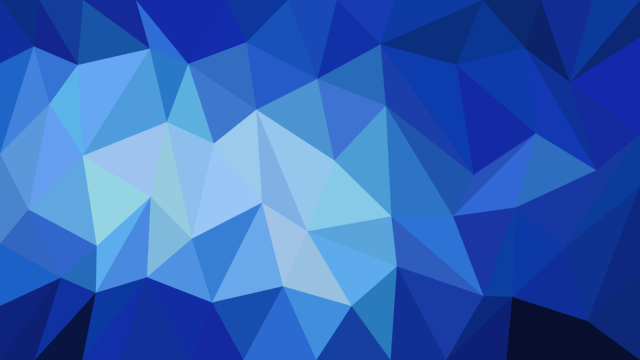
Write a WebGL 2 fragment shader that draws this background.

```glsl
#version 300 es
precision highp float;
// Low-poly mesh of flat blue triangles: pale glow left of centre, navy corners.

#define MESH vec2(11.0, 5.0)     // cells across and up
#define JITTER vec2(0.32, 0.27)  // random vertex shift in cells
#define STAGGER vec2(0.14, 0.20) // alternating shift; sum with JITTER below 0.5
#define SWELL 0.12               // how much larger the middle cells are
#define SKEW 0.16                // how much wider cells get to the right
#define TONE_SPREAD 0.25         // tone difference between neighbours
#define HUE_SPREAD 0.09          // drift between violet and teal
#define EDGE_PIXELS 1.2          // edge smoothing width
#define SEED 17.0

uniform vec2 u_resolution;
out vec4 fragColor;

const float TAU = 6.28319;

vec3 hash3(vec2 p) {
    vec3 q = fract((p.xyx + SEED) * vec3(0.1031, 0.1030, 0.0973));
    q += dot(q, q.yxz + 33.33);
    return fract((q.xxy + q.yzz) * q.zyx);
}

float cross2(vec2 a, vec2 b) { return a.x * b.y - a.y * b.x; }

float area(vec2 a, vec2 b, vec2 c) { return cross2(b - a, c - a); }

// Scattered zigzag vertex; border vertices slide along the border only.
vec2 meshVertex(vec2 id, float aspect) {
    vec2 inner = step(0.5, id) * step(id, MESH - 0.5);
    vec2 zigzag = 2.0 * mod(id.yx, 2.0) - 1.0;
    vec2 shift = STAGGER * zigzag + JITTER * (2.0 * hash3(id).xy - 1.0);
    vec2 uv = (id + shift * inner) / MESH;
    uv -= SWELL * sin(TAU * uv) / TAU;
    uv.x -= SKEW * uv.x * (1.0 - uv.x);
    return uv * vec2(aspect, 1.0);
}

// Signed distance to an edge line, positive inside (counterclockwise).
float edgeSide(vec2 p, vec2 a, vec2 b) { return cross2(normalize(b - a), p - a); }

float triangleInside(vec2 p, vec2 a, vec2 b, vec2 c) {
    return min(edgeSide(p, a, b), min(edgeSide(p, b, c), edgeSide(p, c, a)));
}

float glow(vec2 uv, vec2 centre, vec2 radius) {
    vec2 d = (uv - centre) / radius;
    return exp(-dot(d, d));
}

// Large-scale light over the canvas, 0 dark to 1 pale.
float toneField(vec2 uv) {
    float tone = 0.23
        + 0.73 * glow(uv, vec2(0.19, 0.55), vec2(0.26, 0.33))
        + 0.60 * glow(uv, vec2(0.52, 0.33), vec2(0.17, 0.36))
        + 0.20 * glow(uv, vec2(0.85, 0.47), vec2(0.20, 0.18));
    vec2 side = abs(2.0 * uv - 1.0);
    float corner = side.x * side.y;
    tone -= 0.25 * corner * corner;
    return tone - 0.14 * (1.0 - smoothstep(0.04, 0.22, uv.y));
}

vec3 palette(float t) {
    vec3 col = vec3(0.03, 0.06, 0.18);
    col = mix(col, vec3(0.05, 0.14, 0.46), smoothstep(0.00, 0.08, t));
    col = mix(col, vec3(0.06, 0.20, 0.64), smoothstep(0.09, 0.24, t));
    col = mix(col, vec3(0.18, 0.44, 0.80), smoothstep(0.29, 0.52, t));
    col = mix(col, vec3(0.37, 0.66, 0.90), smoothstep(0.58, 0.76, t));
    col = mix(col, vec3(0.60, 0.80, 0.92), smoothstep(0.78, 0.92, t));
    return mix(col, vec3(0.75, 0.82, 0.88), smoothstep(0.95, 1.10, t));
}

// One flat colour per facet, from its middle point and its own hash.
vec3 facetColor(vec2 middle, vec2 id, float aspect) {
    vec3 rnd = hash3(id * 2.0 + 61.0) - 0.5;
    float tone = toneField(middle / vec2(aspect, 1.0)) + TONE_SPREAD * rnd.x;
    vec3 drift = vec3(-0.4, 1.0, 0.0) * rnd.y + vec3(0.0, 0.0, 1.2) * rnd.z;
    vec3 col = palette(tone) + HUE_SPREAD * drift * smoothstep(-0.05, 0.2, tone);
    return clamp(col, 0.0, 1.0);
}

void main() {
    vec2 uv = gl_FragCoord.xy / u_resolution;
    float aspect = u_resolution.x / u_resolution.y;
    vec2 p = uv * vec2(aspect, 1.0);
    float blur = EDGE_PIXELS / u_resolution.y;
    vec2 home = floor(uv * MESH);
    vec4 sum = vec4(0.0);

    for (int j = -2; j <= 2; j++)
    for (int i = -2; i <= 2; i++) {
        vec2 id = home + vec2(i, j);
        if (any(lessThan(id, vec2(0.0))) || any(greaterThanEqual(id, MESH))) continue;
        vec2 a = meshVertex(id, aspect);
        vec2 b = meshVertex(id + vec2(1.0, 0.0), aspect);
        vec2 c = meshVertex(id + vec2(1.0, 1.0), aspect);
        vec2 d = meshVertex(id + vec2(0.0, 1.0), aspect);

        // Pick a valid diagonal, at random where both leave fair triangles.
        float splitAC = min(area(a, b, c), area(a, c, d));
        float splitBD = min(area(a, b, d), area(b, c, d));
        if (splitBD > splitAC * exp2(3.0 * hash3(id + 131.0).z - 1.5)) {
            vec2 first = a;
            a = b; b = c; c = d; d = first;
        }

        // Blend facets by their coverage of the pixel.
        float w1 = clamp(0.5 + triangleInside(p, a, b, c) / blur, 0.0, 1.0);
        float w2 = clamp(0.5 + triangleInside(p, a, c, d) / blur, 0.0, 1.0);
        if (w1 > 0.0) sum += w1 * vec4(facetColor((a + b + c) / 3.0, id, aspect), 1.0);
        if (w2 > 0.0) sum += w2 * vec4(facetColor((a + c + d) / 3.0, id + 0.5, aspect), 1.0);
    }
    fragColor = vec4(sum.rgb / max(sum.a, 0.001), 1.0);
}
```
